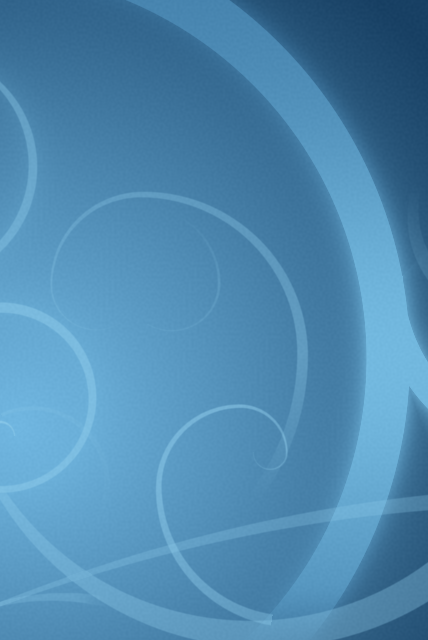
Reproduce this background procedurally as a WebGL 1 fragment shader.

```glsl
precision highp float;
uniform vec2 u_resolution;

const float PI = 3.14159265;
const float HEIGHT = 1.5;
const vec3 SKY_LIGHT = vec3(0.44, 0.715, 0.88);
const vec3 SKY_DARK = vec3(0.10, 0.27, 0.42);
const vec2 SKY_CENTER = vec2(0.04, 0.50);
const float SKY_REACH = 1.3;
const float OUTER_SHADE = 0.93;
const vec3 RIBBON_DIM = vec3(0.27, 0.51, 0.68);
const vec3 RIBBON_BRIGHT = vec3(0.47, 0.75, 0.90);
const float RIBBON_PEAK = 0.66;
const float RIBBON_SPREAD = 0.55;
const vec3 CURL_COLOR = vec3(0.56, 0.80, 0.92);
const float HALO_WIDTH = 0.028;
const float HALO_STRENGTH = 0.6;
const float GRAIN_SCALE = 150.0;
const float GRAIN_STRENGTH = 0.018;

float edgeWidth;

float cover(float d) {
  return 1.0 - smoothstep(-edgeWidth, edgeWidth, d);
}

float halo(float d, float width) {
  return exp(-max(d, 0.0) / width);
}

float disc(vec2 p, vec2 center, float radius) {
  return length(p - center) - radius;
}

// Tapered arc; style holds start width, end width, start alpha, end alpha
float arc(vec2 p, vec2 center, float radius, float a0, float a1, vec4 style) {
  vec2 q = p - center;
  float a = mod(atan(q.y, q.x) - 0.5 * (a0 + a1) + PI, 2.0 * PI) - PI;
  float t = a / (a1 - a0) + 0.5;
  float width = mix(style.x, style.y, clamp(t, 0.0, 1.0));
  float inside = step(0.0, t) * step(t, 1.0);
  return inside * mix(style.z, style.w, t) * cover(abs(length(q) - radius) - 0.5 * width);
}

vec2 gradient(vec2 cell) {
  float a = 2.0 * PI * fract(sin(dot(cell, vec2(127.1, 311.7))) * 43758.5);
  return vec2(cos(a), sin(a));
}

float gradientNoise(vec2 p) {
  vec2 i = floor(p), f = fract(p);
  vec2 u = f * f * (3.0 - 2.0 * f);
  vec2 e = vec2(1.0, 0.0);
  float low = mix(dot(gradient(i), f), dot(gradient(i + e), f - e), u.x);
  float high = mix(dot(gradient(i + e.yx), f - e.yx), dot(gradient(i + 1.0), f - 1.0), u.x);
  return mix(low, high, u.y);
}

float centerSpiral(vec2 p) {
  float s = arc(p, vec2(0.225, 0.832), 0.105, -1.0, -PI, vec4(0.002, 0.004, 0.05, 0.25));
  s += arc(p, vec2(0.332, 0.832), 0.212, PI, 0.5 * PI, vec4(0.004, 0.013, 0.25, 0.32));
  s += arc(p, vec2(0.332, 0.669), 0.375, 0.5 * PI, 0.0, vec4(0.013, 0.025, 0.32, 0.36));
  s += arc(p, vec2(0.157, 0.669), 0.55, 0.0, -0.66, vec4(0.025, 0.028, 0.36, 0.0));
  s += arc(p, vec2(0.336, 0.836), 0.176, 1.15, 0.0, vec4(0.004, 0.006, 0.0, 0.2));
  return s + arc(p, vec2(0.401, 0.836), 0.111, 0.0, -2.1, vec4(0.006, 0.002, 0.2, 0.1));
}

float lowerSpiral(vec2 p) {
  float s = arc(p, vec2(0.631, 0.439), 0.039, -3.2, 0.0, vec4(0.002, 0.004, 0.1, 0.4));
  s += arc(p, vec2(0.561, 0.439), 0.109, 0.0, 0.5 * PI, vec4(0.004, 0.008, 0.4, 0.55));
  s += arc(p, vec2(0.561, 0.358), 0.19, 0.5 * PI, PI, vec4(0.008, 0.013, 0.55, 0.5));
  return s + arc(p, vec2(0.686, 0.358), 0.315, PI, 4.55, vec4(0.013, 0.026, 0.5, 0.35));
}

float faintCurls(vec2 p) {
  float s = arc(p, vec2(0.076, 0.369), 0.174, 2.0, -0.6, vec4(0.008, 0.014, 0.2, 0.0));
  s += arc(p, vec2(0.0, 0.477), 0.034, 1.8, 0.0, vec4(0.006, 0.002, 0.8, 0.5));
  return s + arc(p, vec2(1.2, 1.0), 0.235, PI - 0.3, PI + 0.8, vec4(0.02, 0.04, 0.0, 0.2));
}

// Low ribbons crossing the bottom
float lowRibbons(vec2 p) {
  float sweep = max(disc(p, vec2(0.619, 0.707), 0.725), -disc(p, vec2(0.586, 0.738), 0.693));
  float s = 0.34 * cover(sweep) * (1.0 - smoothstep(0.33, 0.37, p.y));
  float rise = abs(p.y - 0.084 - 0.383 * p.x + 0.145 * p.x * p.x);
  s += 0.28 * cover(rise - mix(0.005, 0.018, p.x));
  float root = abs(p.y - 0.084 - 0.25 * p.x + 0.92 * p.x * p.x);
  s += 0.25 * cover(root - 0.005 - 0.03 * p.x) * (1.0 - smoothstep(0.17, 0.26, p.x));
  return s;
}

void main() {
  vec2 p = gl_FragCoord.xy / u_resolution * vec2(1.0, HEIGHT);
  edgeWidth = 1.1 / u_resolution.x;

  // Radial sky, darker beyond the large ribbon
  vec2 fromLight = p - SKY_CENTER;
  fromLight.y *= fromLight.y < 0.0 ? 1.15 : 1.0;
  float falloff = pow(clamp(length(fromLight) / SKY_REACH, 0.0, 1.0), 1.15);
  vec3 color = mix(SKY_LIGHT, SKY_DARK, falloff);
  float outer = disc(p, vec2(-0.088, 0.66), 1.047);
  color *= mix(1.0, OUTER_SHADE, smoothstep(-0.02, 0.04, outer));

  // Left rings and their light
  float topRing = max(disc(p, vec2(-0.186, 1.109), 0.273), -disc(p, vec2(-0.199, 1.113), 0.266));
  float midRing = max(disc(p, vec2(0.002, 0.568), 0.223), -disc(p, vec2(0.004, 0.564), 0.203));
  float ringLight = 0.16 * halo(topRing, 0.035) + 0.18 * halo(midRing, 0.04);
  color = mix(color, RIBBON_BRIGHT, ringLight);
  color = mix(color, CURL_COLOR, 0.36 * cover(topRing) + 0.5 * cover(midRing));

  // Large ribbon with its right branch
  float ribbon = max(outer, -disc(p, vec2(-0.053, 0.66), 0.908));
  float branch = max(abs(disc(p, vec2(1.328, 0.855), 0.42)) - 0.035, p.y - 0.855);
  ribbon = min(ribbon, branch);
  float offset = (p.y - RIBBON_PEAK) / RIBBON_SPREAD;
  float peak = exp(-offset * offset);
  vec3 ribbonColor = mix(RIBBON_DIM, RIBBON_BRIGHT, peak);
  float foot = smoothstep(-0.06, 0.14, p.y);
  float glow = HALO_STRENGTH * mix(0.5, 1.0, peak) * halo(ribbon, HALO_WIDTH);
  color = mix(color, ribbonColor, foot * max(glow, 0.92 * cover(ribbon)));

  // Fine curls over everything
  float curls = centerSpiral(p) + lowerSpiral(p) + faintCurls(p);
  color = mix(color, CURL_COLOR, clamp(curls, 0.0, 1.0));
  color = mix(color, CURL_COLOR, min(lowRibbons(p), 0.42));

  color += GRAIN_STRENGTH * gradientNoise(p * GRAIN_SCALE);
  gl_FragColor = vec4(color, 1.0);
}
```
